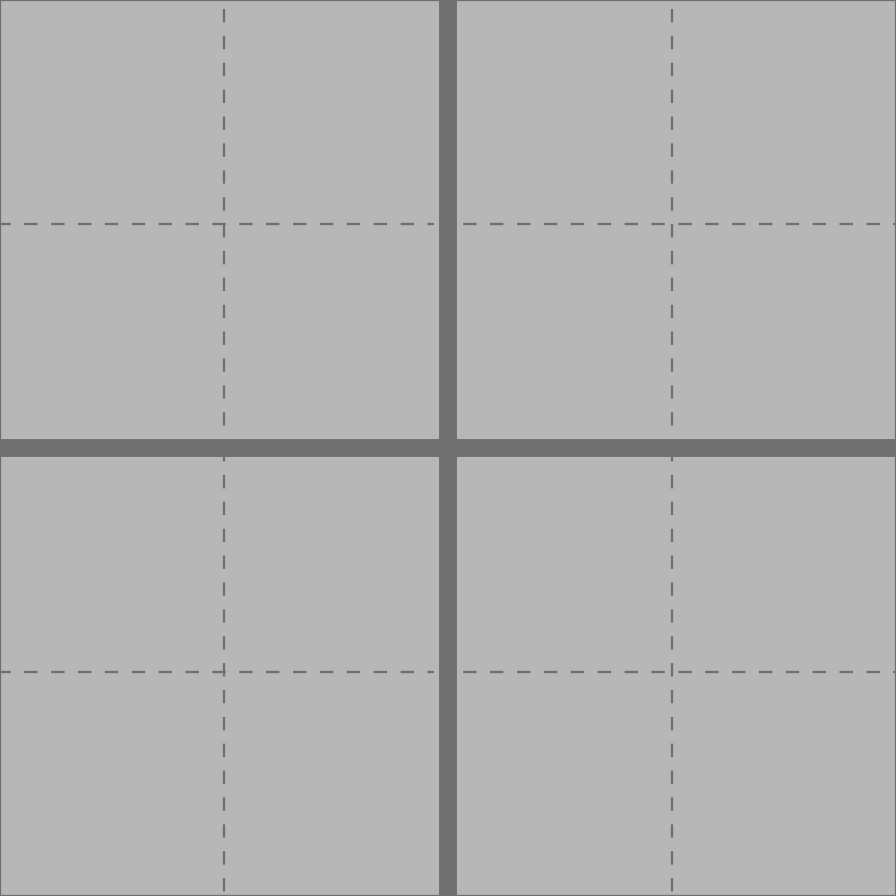
A WebGL 2 fragment shader for this pattern:

```glsl
#version 300 es
precision highp float;

uniform vec2 u_resolution;
out vec4 fragColor;

const vec3 SURFACE = vec3(0.718);
const vec3 LINE = vec3(0.44);

const float BAR_HALF = 0.01;
const float THIN_HALF = 0.0013;
const float DASH_PERIOD = 0.03;

// Box-filtered coverage of a band around distance zero
float band(float dist, float halfWidth, float pixel) {
    return clamp((halfWidth - dist) / pixel + 0.5, 0.0, 1.0);
}

// Distance to the nearest line at offset + n * spacing
float lineDistance(float x, float spacing, float offset) {
    return abs(fract((x - offset) / spacing + 0.5) - 0.5) * spacing;
}

// Dashes along t, from start up to end, half on and half off
float dashes(float t, float start, float end, float pixel) {
    float dist = lineDistance(t, DASH_PERIOD, start + 0.25 * DASH_PERIOD);
    return band(dist, 0.25 * DASH_PERIOD, pixel) * band(t - end, 0.0, pixel);
}

void main() {
    vec2 uv = gl_FragCoord.xy / u_resolution;
    vec2 pixel = 1.0 / u_resolution;

    // Heavy cross through the middle
    float bars = max(band(lineDistance(uv.x, 1.0, 0.5), BAR_HALF, pixel.x),
                     band(lineDistance(uv.y, 1.0, 0.5), BAR_HALF, pixel.y));

    // Thin joint shared by opposite edges
    float joints = max(band(lineDistance(uv.x, 1.0, 0.0), THIN_HALF, pixel.x),
                       band(lineDistance(uv.y, 1.0, 0.0), THIN_HALF, pixel.y));

    // Dashed centre lines of the two by two cells, running across the edges
    float across = band(lineDistance(uv.y, 0.5, 0.25), THIN_HALF, pixel.y)
                 * dashes(fract(uv.x + 0.5), 0.017, 0.9844, pixel.x);
    float down = band(lineDistance(uv.x, 0.5, 0.25), THIN_HALF, pixel.x)
               * dashes(fract(0.5 - uv.y), 0.0, 1.0, pixel.y);

    float ink = max(max(bars, joints), max(across, down));
    fragColor = vec4(mix(SURFACE, LINE, ink), 1.0);
}
```
